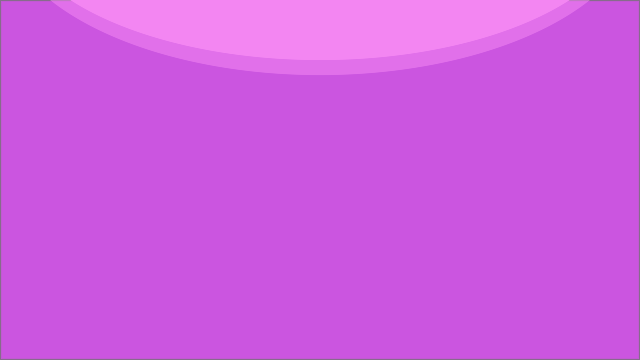
Reproduce this background procedurally as a WebGL 1 fragment shader.

```glsl
precision highp float;

uniform vec2 u_resolution;

const vec3 BACKDROP = vec3(0.797, 0.335, 0.880);
const vec3 GLOW = vec3(0.953, 0.525, 0.950);
const vec3 FRAME = vec3(0.530, 0.420, 0.550);

const float FRAME_WIDTH = 1.0 / 288.0;
const float HALO_OPACITY = 0.54;

// Approximate signed distance to an ellipse, negative inside
float ellipseDistance(vec2 p, vec2 radii) {
    float k = length(p / radii);
    float slope = length(p / (radii * radii));
    return k * (k - 1.0) / max(slope, 0.0001);
}

// Distance inward from the nearest canvas edge
float edgeDistance(vec2 p, vec2 size) {
    vec2 d = min(p, size - p);
    return min(d.x, d.y);
}

// Antialiased coverage of the region with negative distance
float coverage(float d, float pixel) {
    return 1.0 - smoothstep(-0.5 * pixel, 0.5 * pixel, d);
}

void main() {
    // Canvas height is one unit
    float pixel = 1.0 / u_resolution.y;
    vec2 size = u_resolution * pixel;
    vec2 p = gl_FragCoord.xy * pixel;

    // Flat backdrop with a thin frame
    float frame = coverage(edgeDistance(p, size) - FRAME_WIDTH, pixel);
    vec3 color = mix(BACKDROP, FRAME, frame);

    // Translucent halo and solid dome hanging from the top
    vec2 q = p - vec2(0.5 * size.x, 1.245);
    float halo = coverage(ellipseDistance(q, vec2(0.891, 0.4537)), pixel);
    float dome = coverage(ellipseDistance(q, vec2(0.863, 0.412)), pixel);
    color = mix(color, GLOW, HALO_OPACITY * halo);
    color = mix(color, GLOW, dome);

    gl_FragColor = vec4(color, 1.0);
}
```
